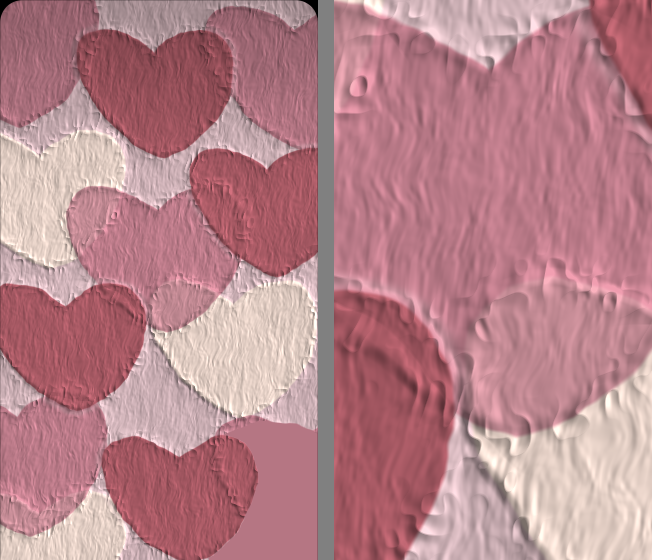
Left: the whole. Right: its middle third, enlarged.
A Shadertoy shader for this pattern:

```glsl
// Overlapping pastel hearts pressed into crinkled, vertically fibred plaster.
// Three families of hearts are laid out by stepping formulas; a height field of
// stretched noise and raised heart edges is lit from the upper right.
#define GRAIN 0.0017      // height of the fibres
#define CREASE 0.0034     // height of wrinkles along heart edges
#define EMBOSS 0.0030     // how far hearts stand out
#define WOBBLE 0.012      // unevenness of outlines
#define EDGE 0.0028       // softness of outlines
#define CORNER 0.07       // radius of the top corners
#define RED   vec3(0.645, 0.345, 0.385)
#define PINK  vec3(0.725, 0.475, 0.530)
#define CREAM vec3(0.885, 0.805, 0.765)
#define LILAC vec3(0.795, 0.685, 0.705)
#define FLAT_PINK vec3(0.710, 0.462, 0.515)

float hash(vec2 p) {
    vec3 q = fract(p.xyx * 0.1031);
    q += dot(q, q.yzx + 33.33);
    return fract((q.x + q.y) * q.z);
}

float noise(vec2 p) {
    vec2 i = floor(p), f = fract(p);
    f = f * f * (3.0 - 2.0 * f);
    return mix(mix(hash(i), hash(i + vec2(1, 0)), f.x),
               mix(hash(i + vec2(0, 1)), hash(i + vec2(1, 1)), f.x), f.y);
}

// Mirrored tilted ellipse, half a unit-wide heart on each side; y points down
float heart(vec2 p, float size) {
    p /= size;
    p = vec2(p.x - 0.1 * p.y, -p.y);
    p.x = abs(p.x) - 0.24;
    vec2 axis = vec2(0.643, 0.766), radii = vec2(0.98, 0.56);
    vec2 q = vec2(dot(p, axis), dot(p, vec2(axis.y, -axis.x)));
    float k = length(q / radii);
    return size * k * (k - 1.0) / max(length(q / (radii * radii)), 0.001);
}

// A family of hearts stepping down the canvas and wrapping sideways
float hearts(vec2 p, vec2 start, vec2 stride, float bend, float wrap, float size) {
    float d = 1e3;
    for (int n = 0; n < 4; n++) {
        float i = float(n);
        vec2 c = start + stride * i + vec2(0.0, bend * i * i);
        c.x = mod(c.x, wrap);
        d = min(d, heart(p - c, size));
    }
    return d;
}

// Signed distances: red, pink, cream, and the smooth untextured patch
vec4 layers(vec2 p) {
    p += WOBBLE * (vec2(noise(p * 16.0), noise(p * 16.0 + 40.0)) - 0.5);
    p += 0.35 * WOBBLE * (vec2(noise(p * 60.0), noise(p * 60.0 + 70.0)) - 0.5);
    vec2 start = vec2(0.94, 0.17), stride = vec2(-0.436, 0.645);
    float red = hearts(p, vec2(0.5, 0.298), vec2(0.353, 0.344), 0.0275, 0.984, 0.245);
    float pink = min(hearts(p, start, stride, 0.0, 0.9, 0.28),
                     hearts(p - vec2(0.9, 0.08), start, stride, 0.0, 0.9, 0.28));
    float cream = hearts(p, vec2(0.138, 0.63), vec2(0.608, 0.374), 0.096, 1.216, 0.265);
    float patchDist = length(p - vec2(0.86, 1.59)) - 0.265;
    return vec4(red, pink, cream, patchDist);
}

float relief(vec2 p) {
    vec4 d = layers(p);
    // Long slanted fibres at three scales
    vec2 q = p + 0.016 * vec2(noise(p * 22.0), noise(p * 22.0 + 9.0));
    q.x += 0.12 * q.y;
    float fibres = noise(q * vec2(52, 15)) + 0.75 * noise(q * vec2(115, 34) + 17.0)
                 + 0.4 * noise(q * vec2(190, 90) + 31.0);
    // Wrinkles crowd around the nearest outline
    float nearest = min(abs(d.x), min(abs(d.y), abs(d.z)));
    float crowd = exp(-pow(nearest / 0.022, 2.0));
    float wrinkles = 1.0 - abs(2.0 * noise(q * vec2(62, 48) + 5.0) - 1.0);
    vec3 raised = 1.0 - smoothstep(-0.010, 0.010, d.xyz);
    return GRAIN * fibres + CREASE * crowd * wrinkles
         + EMBOSS * dot(raised, vec3(0.8, 0.6, 1.2));
}

void mainImage(out vec4 fragColor, in vec2 fragCoord) {
    // Width is one unit, y runs down from the top edge
    vec2 p = vec2(fragCoord.x, iResolution.y - fragCoord.y) / iResolution.x;
    vec4 d = layers(p);
    vec4 cover = 1.0 - smoothstep(-EDGE, EDGE, d);

    // Paint from back to front; pink lets a little cream through
    vec3 col = mix(LILAC, CREAM, cover.z);
    col = mix(col, PINK, cover.y * mix(1.0, 0.82, cover.z));
    col *= 1.0 - 0.10 * exp(-pow((d.y + 0.008) / 0.007, 2.0));
    col = mix(col, LILAC, 0.3 * exp(-pow((d.x - 0.010) / 0.008, 2.0)));
    col = mix(col, RED, cover.x);
    col *= 1.0 - 0.09 * exp(-pow((d.x + 0.006) / 0.007, 2.0));

    // Light the relief and add faint mottling
    float e = 0.002, h = relief(p);
    vec2 slope = vec2(relief(p + vec2(e, 0)), relief(p + vec2(0, e))) - h;
    float light = 1.0 - clamp(dot(slope / e, vec2(0.72, -0.55)), -0.28, 0.45);
    light *= 0.97 + 0.06 * noise(p * vec2(14, 9));
    light *= mix(0.80, 1.0, smoothstep(0.0, 0.6, p.y));
    col *= light;

    // Smooth patch behind the red hearts, then rounded top corners
    col = mix(col, FLAT_PINK, cover.w * (1.0 - cover.x));
    vec2 inset = vec2(min(p.x, 1.0 - p.x), p.y);
    float corner = length(max(CORNER - inset, 0.0)) - CORNER;
    col *= 1.0 - smoothstep(-EDGE, EDGE * 0.5, corner);
    fragColor = vec4(col, 1.0);
}
```
